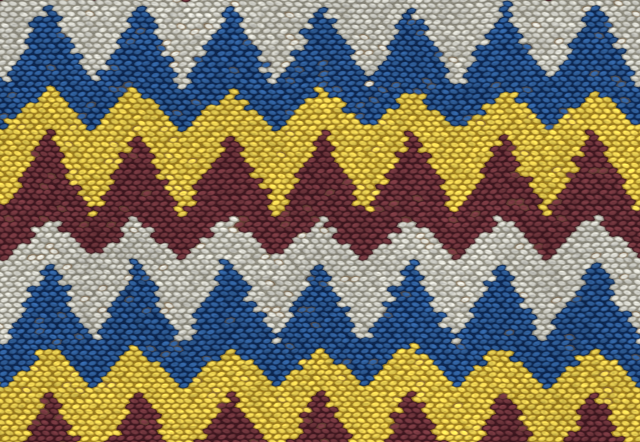
This pattern is drawn by a Shadertoy shader. Its source:

```glsl
float hash(vec2 p) {
    return fract(sin(dot(p, vec2(127.1, 311.7))) * 43758.5453);
}

float noise(vec2 p) {
    vec2 i = floor(p), f = fract(p);
    f = f * f * (3.0 - 2.0 * f);
    return mix(mix(hash(i), hash(i + vec2(1, 0)), f.x),
               mix(hash(i + vec2(0, 1)), hash(i + vec2(1, 1)), f.x), f.y);
}

// Yarn order down the cloth: white, blue, yellow, maroon
vec3 litYarn(float band) {
    if (band < 0.5) return vec3(0.84, 0.84, 0.81);
    if (band < 1.5) return vec3(0.19, 0.38, 0.62);
    if (band < 2.5) return vec3(0.94, 0.84, 0.33);
    return vec3(0.46, 0.22, 0.25);
}

vec3 shadedYarn(float band) {
    if (band < 0.5) return vec3(0.55, 0.54, 0.49);
    if (band < 1.5) return vec3(0.05, 0.15, 0.31);
    if (band < 2.5) return vec3(0.60, 0.48, 0.12);
    return vec3(0.24, 0.09, 0.12);
}

// Deep and shallow zigzags alternate; ten stitches per tooth, 24 rows per pair
float bandIndex(vec2 stitch) {
    float tooth = 2.0 * abs(fract(stitch.x / 10.0 + 0.5) - 0.5);
    float deep = floor((stitch.y - 16.0 * tooth) / 24.0);
    float shallow = floor((stitch.y - 16.0 - 8.0 * tooth) / 24.0);
    return mod(deep + shallow + 2.0, 4.0);
}

void mainImage(out vec4 fragColor, in vec2 fragCoord) {
    vec2 uv = fragCoord / iResolution.y;

    // Stitch coordinates: columns to the right, rows downward, gently warped
    vec2 p = vec2(uv.x - 0.1075, 0.996 - uv.y) / vec2(0.0206, 0.01211);
    p += 0.7 * (vec2(noise(uv * 5.0), noise(uv * 5.0 + 40.0)) - 0.5);

    // Soft blend of the nearest staggered stitches
    vec3 lit = vec3(0.0), shaded = vec3(0.0);
    float total = 0.0;
    for (int j = -1; j <= 1; j++) {
        float row = floor(p.y) + float(j);
        float odd = mod(row, 2.0);
        for (int i = -1; i <= 1; i++) {
            float column = floor(p.x - 0.5 * odd) + float(i);
            vec2 id = vec2(column, row);
            vec2 center = id + vec2(0.5 + 0.5 * odd, 0.5);
            float tone = hash(id), stray = hash(id + 71.3) - 0.5;

            vec2 d = p - center - 0.16 * vec2(stray, tone - 0.5);
            d.y += 0.28 * d.x * (2.0 * odd - 1.0);
            float weight = exp(-14.0 * dot(d, d));

            float band = bandIndex(center + vec2(0.9 * stray, 0.0));
            vec3 gap = mix(shadedYarn(band), vec3(0.50, 0.38, 0.25),
                           0.5 * step(0.95, tone));
            lit += weight * litYarn(band) * (0.91 + 0.16 * tone - 0.16 * d.y);
            shaded += weight * gap;
            total += weight;
        }
    }

    // Rounded yarn with dark gaps, fibre grain and uneven light
    float dist = -log(total) / 14.0;
    float relief = smoothstep(0.28, 0.04, dist);
    vec3 color = mix(shaded, lit, relief) / total;
    color *= 0.92 + 0.16 * noise(uv * vec2(160.0, 290.0));
    color *= 0.96 + 0.08 * noise(uv * 4.0 + 9.0);
    fragColor = vec4(color, 1.0);
}
```
